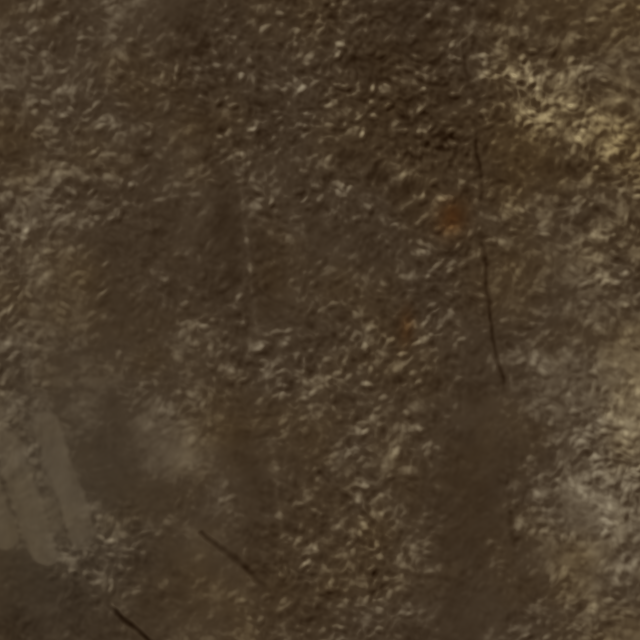
Reproduce this texture procedurally as a WebGL 2 fragment shader.

```glsl
#version 300 es
precision highp float;
// Weathered brown rock face with gritty relief, long faults and pale slabs.
uniform vec2 u_resolution;
out vec4 fragColor;

float hash(vec2 p) {
  vec3 q = fract(vec3(p.xyx) * 0.1031);
  q += dot(q, q.yzx + 33.33);
  return fract((q.x + q.y) * q.z);
}

float valueNoise(vec2 p) {
  vec2 i = floor(p), f = fract(p);
  f = f * f * (3.0 - 2.0 * f);
  return mix(mix(hash(i), hash(i + vec2(1, 0)), f.x),
             mix(hash(i + vec2(0, 1)), hash(i + 1.0), f.x), f.y);
}

// Layered noise centred on zero.
float clouds(vec2 p) {
  float sum = 0.0, gain = 0.5;
  for (int i = 0; i < 4; i++) {
    sum += gain * (valueNoise(p) - 0.5);
    p = mat2(1.6, 1.2, -1.2, 1.6) * p + 7.3;
    gain *= 0.5;
  }
  return sum;
}

// Cellular grains: one tilted oval bump of random height per cell.
float grains(vec2 p, float squash) {
  vec2 cell = floor(p);
  float sum = 0.0;
  for (int y = -1; y <= 1; y++)
  for (int x = -1; x <= 1; x++) {
    vec2 id = cell + vec2(x, y);
    vec2 d = p - id - vec2(hash(id), hash(id + 31.7));
    float angle = 6.283 * hash(id + 57.1), height = hash(id + 83.9);
    d = mat2(cos(angle), sin(angle), -sin(angle), cos(angle)) * d;
    d.y *= squash;
    float fall = max(0.0, 1.0 - dot(d, d));
    sum += (height * height - 0.33) * fall * fall;
  }
  return sum;
}

float surfaceHeight(vec2 p) {
  return grains(p * 40.0, 1.6) + 0.7 * grains(p * 85.0 + 19.0, 1.5);
}

float glow(vec2 p, vec2 centre, vec2 radius) {
  vec2 d = (p - centre) / radius;
  return exp(-dot(d, d));
}

float segment(vec2 p, vec2 a, vec2 b) {
  vec2 ab = b - a;
  return length(p - a - ab * clamp(dot(p - a, ab) / dot(ab, ab), 0.0, 1.0));
}

vec3 rockColour(float tone) {
  vec3 mid = vec3(0.275, 0.223, 0.165);
  return tone < 0.0 ? mix(mid, vec3(0.14, 0.09, 0.045), min(-tone, 1.3))
                    : mix(mid, vec3(0.56, 0.51, 0.42), min(tone, 1.2));
}

void main() {
  vec2 p = gl_FragCoord.xy / u_resolution;
  vec2 warp = vec2(clouds(p * 13.0), clouds(p * 13.0 + 40.0));
  vec2 q = p + 0.022 * warp;

  // Signed distances to the two long, nearly upright faults.
  float ridge = q.x - (0.455 - 0.13 * p.y + 0.012 * sin(3.1 * p.y));
  float crack = q.x - (0.82 - 0.1 * p.y + 0.004 * sin(19.0 * p.y));
  float right = smoothstep(-0.01, 0.08, crack);
  float left = smoothstep(0.01, -0.05, ridge);
  float lowerLeft = glow(p, vec2(0.05, 0.2), vec2(0.2, 0.24));

  // Broad light and dark areas.
  float tone = 0.45 * clouds(p * 5.0) + 0.55 * clouds(p * 17.0 + 9.0) - 0.09;
  tone += 0.16 * right + 0.05 * left + 0.08 * lowerLeft;
  tone += 0.6 * glow(q, vec2(1.0, 0.37), vec2(0.08, 0.1));
  tone += 0.28 * glow(q, vec2(0.95, 0.14), vec2(0.1, 0.12));
  tone += 0.34 * glow(q, vec2(0.28, 0.28), vec2(0.07, 0.045));
  tone += 0.12 * glow(q, vec2(0.05, 0.72), vec2(0.1, 0.2));
  tone -= 0.32 * glow(q, vec2(0.63, 0.8), vec2(0.1, 0.15));
  tone -= 0.36 * glow(q, vec2(0.88, 0.74), vec2(0.09, 0.04));
  tone -= 0.2 * glow(q, vec2(0.74, 0.25), vec2(0.07, 0.32));
  tone -= 0.3 * glow(q, vec2(0.1, 0.02), vec2(0.13, 0.07));

  // Gritty relief lit from above, calmer on the worn areas.
  float ledge = exp(-pow(segment(q, vec2(0.8, 0.88), vec2(1.0, 0.74)) / 0.04, 2.0));
  float rough = 0.8 + 1.5 * clouds(p * 7.0 + 23.0) - 0.25 * left - 0.3 * lowerLeft;
  rough += 0.6 * glow(p, vec2(0.6, 0.85), vec2(0.14, 0.14)) + 0.5 * ledge;
  rough -= 0.45 * glow(p, vec2(0.74, 0.3), vec2(0.06, 0.3));
  rough = clamp(rough, 0.2, 1.5);
  float height = surfaceHeight(q);
  float slope = height - surfaceHeight(q + vec2(-0.002, 0.004));
  float specks = grains(p * 125.0 + 71.0, 1.4);
  tone += rough * (0.6 * height + 1.0 * slope + 0.4 * specks) + 0.22 * ledge;

  // Fault lines: a lit ridge with a shaded side, and a broken dark crack.
  float broken = smoothstep(-0.12, 0.12, clouds(p * 9.0 + 61.0));
  tone += 0.2 * broken * exp(-pow(ridge / 0.005, 2.0));
  tone -= 0.2 * exp(-pow((ridge + 0.03) / 0.03, 2.0));
  tone -= 0.5 * broken * exp(-pow(crack / 0.004, 2.0)) * smoothstep(0.12, 0.22, p.y);

  // Pale slabs leaning to the right, and short diagonal cracks.
  for (int i = 0; i < 3; i++) {
    float n = float(i);
    vec2 top = vec2(0.06 * n - 0.05, 0.3 + 0.06 * hash(vec2(n, 4.0)));
    float slab = segment(p + 0.008 * warp, top, top + vec2(0.06, -0.17)) - 0.02;
    tone = mix(tone, 0.28 + 0.25 * clouds(p * vec2(50.0, 16.0)),
               0.7 * smoothstep(0.005, -0.005, slab));
    vec2 start = vec2(0.14 + 0.18 * n, 0.08 + 0.09 * n);
    float cut = segment(q, start, start + vec2(0.1, -0.09));
    tone -= (0.8 - 0.3 * n) * broken * smoothstep(0.007, 0.0, cut);
  }

  // Ochre staining, grey lower left, and small rust spots.
  vec3 colour = rockColour(tone);
  float upper = right * smoothstep(0.3, 0.8, p.y);
  float ochre = clamp(0.5 * upper + 0.15 + 1.3 * clouds(p * 9.0 + 5.0), 0.0, 0.9);
  colour *= mix(vec3(1.0), vec3(1.04, 0.99, 0.83), ochre);
  colour = mix(colour, vec3(dot(colour, vec3(0.34))) * vec3(1.12, 1.02, 0.84), 0.4 * lowerLeft);
  float rust = glow(q, vec2(0.705, 0.66), vec2(0.025, 0.025))
             + 0.6 * glow(q, vec2(0.635, 0.49), vec2(0.012, 0.03));
  colour = mix(colour, colour * vec3(1.05, 0.75, 0.4), 0.7 * rust);
  fragColor = vec4(colour, 1.0);
}
```
